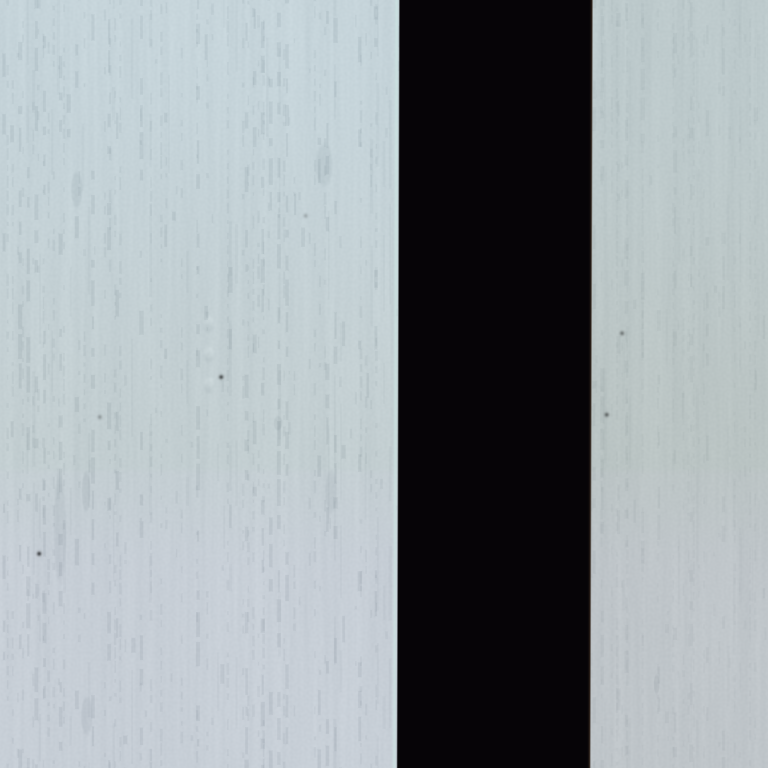
Reproduce this texture procedurally as a WebGL 2 fragment shader.

```glsl
#version 300 es
precision highp float;
// Two pale brushed-metal panels parted by a black, slightly tilted slot.
// Panels: soft vertical gradient with a seam, stretched gradient noise for the
// grain, hashed cells for short dashes, and a few dents and dark pits.

uniform vec2 u_resolution;
out vec4 fragColor;

const vec3 TOP_COLOR = vec3(0.775, 0.832, 0.855);
const vec3 MID_COLOR = vec3(0.762, 0.807, 0.818);
const vec3 LOW_COLOR = vec3(0.782, 0.812, 0.843);
const vec3 RIGHT_TINT = vec3(0.957, 0.952, 0.936);
const vec3 SLOT_COLOR = vec3(0.024, 0.016, 0.028);
const vec3 RIM_COLOR = vec3(0.80, 0.90, 0.89);
const vec3 FRINGE_COLOR = vec3(0.27, 0.20, 0.14);
const float SLOT_LEFT = 0.5170;
const float SLOT_RIGHT = 0.7685;
const float SLOT_TILT = 0.0030;
const float EDGE_BLUR = 0.0014;
const float SEAM_Y = 0.387;
const float GRAIN_DEPTH = 0.022;
const float DASH_DEPTH = 0.042;
const float DENT_DEPTH = 0.035;
const float PIT_RADIUS = 0.0030;

// Dents: centre and radii. Pits: centre and strength.
const vec4 DENTS[8] = vec4[8](
  vec4(0.100, 0.753, 0.008, 0.025), vec4(0.113, 0.068, 0.008, 0.027),
  vec4(0.112, 0.360, 0.006, 0.028), vec4(0.362, 0.449, 0.006, 0.010),
  vec4(0.422, 0.785, 0.012, 0.030), vec4(0.431, 0.360, 0.008, 0.031),
  vec4(0.078, 0.310, 0.009, 0.075), vec4(0.855, 0.109, 0.004, 0.014));
const vec3 PITS[6] = vec3[6](
  vec3(0.288, 0.509, 0.55), vec3(0.051, 0.279, 0.60), vec3(0.790, 0.460, 0.42),
  vec3(0.810, 0.566, 0.35), vec3(0.130, 0.457, 0.22), vec3(0.398, 0.719, 0.18));

float hash(vec2 p) {
  vec3 q = fract(p.xyx * vec3(0.1031, 0.1030, 0.0973));
  q += dot(q, q.yzx + 33.33);
  return fract((q.x + q.y) * q.z);
}

float cornerSlope(vec2 cell, vec2 offset) {
  float angle = 6.2832 * hash(cell);
  return dot(vec2(cos(angle), sin(angle)), offset);
}

float gradientNoise(vec2 p) {
  vec2 i = floor(p), f = fract(p);
  vec2 w = f * f * f * (f * (f * 6.0 - 15.0) + 10.0);
  vec2 e = vec2(1.0, 0.0);
  float low = mix(cornerSlope(i, f), cornerSlope(i + e.xy, f - e.xy), w.x);
  float high = mix(cornerSlope(i + e.yx, f - e.yx), cornerSlope(i + e.xx, f - e.xx), w.x);
  return mix(low, high, w.y);
}

// One layer of short vertical dashes, clustered in some columns.
float dashes(vec2 p, vec2 count, float seed) {
  vec2 g = p * count;
  float column = floor(g.x);
  g.y += 17.0 * hash(vec2(column, seed));
  vec2 id = vec2(column, floor(g.y)) + seed;
  float density = pow(hash(vec2(column, seed + 5.0)), 3.0) * 0.75;
  vec2 halfSize = vec2(mix(0.13, 0.27, hash(id + 3.0)), mix(0.12, 0.46, hash(id + 7.0)));
  vec2 d = (abs(fract(g) - 0.5) - halfSize) / count;
  float dist = max(d.x, d.y);
  float soft = max(0.0010, 0.7 / u_resolution.y);
  return step(hash(id), density) * (1.0 - smoothstep(-soft, soft, dist));
}

float grain(vec2 p) {
  float g = 0.55 * gradientNoise(p * vec2(38.0, 1.3) + 11.0);
  g += 0.75 * gradientNoise(p * vec2(115.0, 2.6) + 37.0);
  g += 0.45 * gradientNoise(p * vec2(210.0, 9.0) + 71.0);
  return g;
}

vec3 panelColor(vec2 p, float isRight) {
  // Broad light and seam
  vec3 upper = mix(MID_COLOR, TOP_COLOR, smoothstep(SEAM_Y, 0.95, p.y));
  vec3 lower = mix(LOW_COLOR, MID_COLOR, 0.6 * smoothstep(0.25, SEAM_Y, p.y));
  vec3 color = mix(lower, upper, smoothstep(SEAM_Y - 0.006, SEAM_Y + 0.006, p.y));
  color *= mix(vec3(1.0), RIGHT_TINT, isRight);
  color *= 1.0 + 0.012 * gradientNoise(p * 3.0 + 5.0);

  // Brushed grain, dashes and fine mottling
  float shade = GRAIN_DEPTH * grain(p);
  float marks = dashes(p, vec2(95.0, 26.0), 13.0) + 0.7 * dashes(p, vec2(150.0, 55.0), 41.0);
  marks += 0.45 * dashes(p, vec2(125.0, 7.0), 83.0);
  shade -= DASH_DEPTH * marks * mix(1.0, 0.55, isRight);
  shade += 0.014 * gradientNoise(p * 230.0);

  // Dents, then a stack of three small embossed blisters
  for (int i = 0; i < 8; i++) {
    float r = length((p - DENTS[i].xy) / DENTS[i].zw);
    shade -= DENT_DEPTH * (1.0 - smoothstep(0.7, 1.1, r));
  }
  for (int i = 0; i < 3; i++) {
    vec2 q = (p - vec2(0.272, 0.498 + 0.040 * float(i))) / vec2(0.008, 0.011);
    shade += 0.05 * q.y * (1.0 - smoothstep(0.5, 1.2, length(q)));
  }
  color += shade * vec3(1.05, 1.0, 0.95);

  // Dark pits
  for (int i = 0; i < 6; i++) {
    float r = length(p - PITS[i].xy) / PIT_RADIUS;
    color *= 1.0 - PITS[i].z * exp(-r * r);
  }
  return color;
}

void main() {
  vec2 p = gl_FragCoord.xy / u_resolution;
  float shift = SLOT_TILT * p.y;
  float fromLeft = p.x - SLOT_LEFT - shift;
  float fromRight = p.x - SLOT_RIGHT - shift;
  vec3 color = panelColor(p, step(0.0, fromLeft + fromRight));

  // Pale rim left of the slot, then the slot with its warm right fringe
  color = mix(color, RIM_COLOR, 0.6 * exp(-pow((fromLeft + 0.0035) / 0.0025, 2.0)));
  float blur = max(EDGE_BLUR, 0.7 / u_resolution.x);
  float inside = smoothstep(-blur, blur, fromLeft) * (1.0 - smoothstep(-blur, blur, fromRight));
  vec3 slot = mix(SLOT_COLOR, FRINGE_COLOR, 0.7 * exp(-pow(fromRight / 0.0022, 2.0)));
  fragColor = vec4(mix(color, slot, inside), 1.0);
}
```
